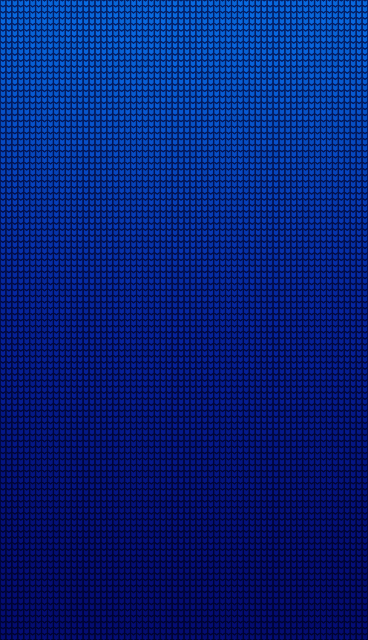
Write a Shadertoy shader that draws this pattern.

```glsl
const vec2 GRID = vec2(62.0, 106.0);

float hash(vec2 p) {
    p = fract(p * vec2(0.1031, 0.1137));
    p += dot(p, p.yx + 33.33);
    return fract((p.x + p.y) * p.x * 17.0);
}

// Three-stop vertical ramp.
vec3 ramp(vec3 bottom, vec3 middle, vec3 top, float h) {
    vec3 lower = mix(bottom, middle, smoothstep(0.0, 0.64, h));
    return mix(lower, top, smoothstep(0.45, 1.02, h));
}

// Distance to a knit stitch: a chevron band with straight sides.
float stitchDistance(vec2 p) {
    float slope = 0.62;
    float side = abs(p.x) - 0.37;
    float band = abs(p.y - slope * (abs(p.x) - 0.22)) - 0.36;
    return max(side, band / sqrt(1.0 + slope * slope));
}

// Coverage of the stitches, including those reaching in from adjacent rows.
float stitchCoverage(vec2 p, float softness) {
    float nearest = 1.0;
    for (int row = -1; row <= 1; row++) {
        nearest = min(nearest, stitchDistance(p - vec2(0.0, float(row))));
    }
    return 1.0 - smoothstep(-softness, softness, nearest);
}

void mainImage(out vec4 fragColor, in vec2 fragCoord) {
    vec2 uv = fragCoord / iResolution.xy;
    vec2 grid = uv * GRID;
    vec2 local = fract(grid) - 0.5;
    float pixel = max(GRID.x / iResolution.x, GRID.y / iResolution.y);

    // Light falls from the top, slightly stronger at the centre.
    float side = uv.x * 2.0 - 1.0;
    float height = uv.y - 0.03 * side * side;
    vec3 face = ramp(vec3(0.015, 0.05, 0.45), vec3(0.02, 0.15, 0.63),
                     vec3(0.03, 0.41, 0.87), height);
    vec3 seam = ramp(vec3(0.0, 0.01, 0.19), vec3(0.01, 0.035, 0.25),
                     vec3(0.015, 0.12, 0.39), height);

    // Soft stitch edges with slight tonal variation.
    float softness = max(0.5 * pixel, 0.09);
    float stitch = stitchCoverage(local, softness);
    float variation = 0.97 + 0.06 * hash(floor(grid));
    vec3 color = mix(seam, face * variation, stitch);

    fragColor = vec4(color, 1.0);
}
```
